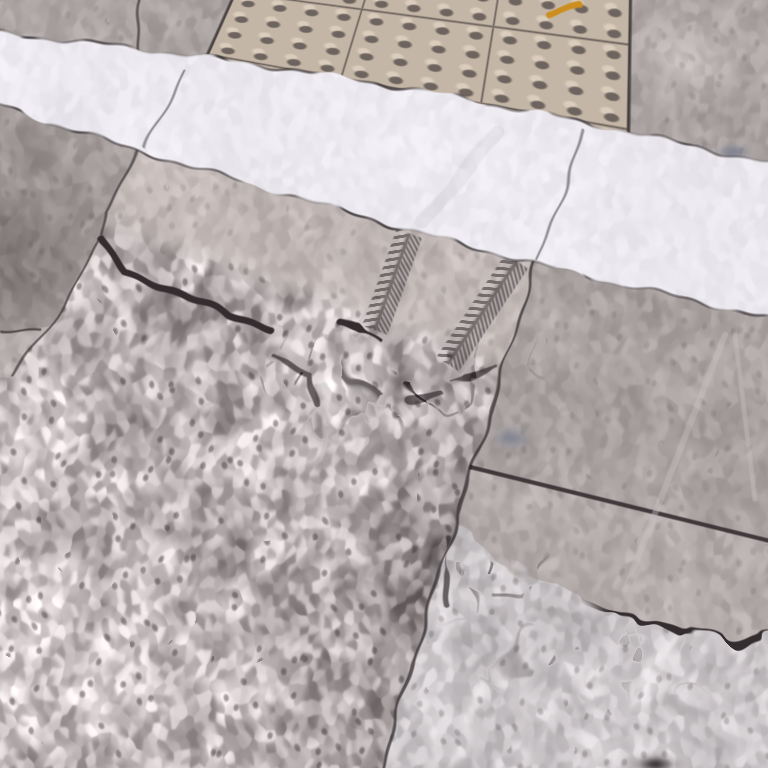
This texture is drawn by a Shadertoy shader. Its source:

```glsl
// Worn pavement from above: painted band, studded tiles, broken slabs, cracks
// and tyre prints. Curves split the regions; cellular noise gives the grit and
// layered sines bend the cracks.

const vec3 GROUND = vec3(.735, .705, .707);
const vec3 SLAB = vec3(.755, .72, .712);
const vec3 GREY = vec3(.665, .637, .63);
const vec3 PALE = vec3(.79, .77, .78);
const vec3 PAINT = vec3(.925, .917, .94);
const vec3 TILE = vec3(.77, .715, .65);
const vec3 DARK = vec3(.2, .175, .185);
const vec3 LEAF = vec3(.8, .56, .12);
const vec3 STAIN = vec3(.45, .47, .55);
const float SOFT = .0016; // edge softness in canvas units
const float GRIT = .34;   // strength of the fine noise

// Crack segments: start, end; the first four form the main fracture
const vec4 CRACKS[11] = vec4[](vec4(.135, .315, .165, .355), vec4(.165, .355, .24, .384),
  vec4(.24, .384, .295, .412), vec4(.295, .412, .35, .426), vec4(.44, .423, .465, .424),
  vec4(.465, .424, .495, .441), vec4(.36, .46, .405, .49), vec4(.405, .49, .41, .53),
  vec4(.53, .521, .575, .515), vec4(.59, .5, .65, .475), vec4(.585, .79, .58, .705));

vec2 hash2(vec2 c) {
  return fract(sin(c * mat2(127.1, 311.7, 269.5, 183.3)) * 43758.5);
}

// x: distance to the nearest cell point, y: smooth blend of cell values
vec2 cells(vec2 p) {
  vec2 id = floor(p), f = fract(p);
  float nearest = 4., sum = 0., total = 0.;
  for (int k = 0; k < 9; k++) {
    vec2 o = vec2(k % 3, k / 3) - 1., r = o + hash2(id + o) - f;
    float d = dot(r, r), w = exp(-6. * d);
    nearest = min(nearest, d);
    sum += w * hash2(id + o + 57.).x;
    total += w;
  }
  return vec2(sqrt(nearest), sum / total);
}

float edge(float d) { return smoothstep(-SOFT, SOFT, d); }

// Segment from s.xy to s.zw with half width w
float stroke(vec2 p, vec4 s, float w) {
  vec2 d = s.zw - s.xy, r = p - s.xy;
  return edge(w - length(r - d * clamp(dot(r, d) / dot(d, d), 0., 1.)));
}

// Soft ellipse: centre, radii
float blob(vec2 p, vec4 e) {
  p = (p - e.xy) / e.zw;
  return exp(-2. * dot(p, p));
}

void ink(inout vec3 col, vec3 tint, float k) { col = mix(col, tint, clamp(k, 0., 1.)); }

// Tyre print: slanted teeth on one half, fine hatch on the other
float tread(vec2 p, vec4 s) {
  vec2 d = normalize(s.zw - s.xy), r = p - s.xy;
  float along = dot(r, d), side = r.x * d.y - r.y * d.x;
  float band = edge(.0175 - abs(side)) * edge(along) * edge(length(s.zw - s.xy) - along);
  float teeth = .8 * smoothstep(-.1, .5, sin(along * 600. + side * 330.));
  float hatch = .5 + .3 * sin(along * 900. - side * 800.);
  return band * max(mix(teeth, hatch, edge(side)), .8 * exp(-side * side * 1e5));
}

// Studded tiles: g.x counts columns, g.y counts rows
void tactile(inout vec3 col, vec2 p, float mask) {
  float s = (p.x - .302 + .45 * p.y) / (.173 + .145 * p.y);
  vec2 g = vec2(s, (p.y + .05 - p.x * .132) / (.085 + .0085 * s));
  vec2 seam = abs(fract(g + .5) - .5) * vec2(.18, .1), c = fract(g * 4.) - .5;
  vec3 tile = TILE + .09 * smoothstep(.25, .1, length(c + vec2(.09, .2)));
  ink(tile, DARK, .6 * smoothstep(.26, .14, length(c - vec2(.04, .08)))
    + .6 * edge(.0012 - min(seam.x, seam.y)));
  ink(col, tile, mask * edge(s) * edge(3. - s));
  ink(col, DARK, .75 * mask * edge(.002 - min(abs(s), abs(s - 3.)) * .17));
}

void mainImage(out vec4 fragColor, in vec2 fragCoord) {
  // Canvas units with y running down; q is bent
  vec2 p = vec2(fragCoord.x, iResolution.y - fragCoord.y) / iResolution.y;
  vec2 q = p + .003 * sin(p.yx * 43. + vec2(0, 2)) + .0016 * sin(p.yx * 111. + p * 37.);
  vec2 lumps = cells(q * vec2(36, 28));
  float broad = cells(p * 8.).y - .5, mid = lumps.y - .5, fine = cells(q * vec2(98, 74)).y - .5;

  // Boundaries
  float paintTop = q.y - .043 - q.x * (.1 + .069 * q.x);
  float paintLow = q.y - .137 - q.x * (.335 - .058 * q.x);
  float leftX = q.x - .182 + .047 * clamp((q.y - .195) / .085, 0., 1.) + .66 * max(q.y - .313, 0.);
  float rightX = q.x - .697 + .3085 * (q.y - .345), u = 1. - q.x;
  float paleTop = q.y - .831 + .84 * u * u - .025 * mid;
  float joint = p.y - .457 - p.x * .2468;
  float right = edge(rightX), left = edge(-leftX) * edge(.492 - p.y);
  float upper = smoothstep(.02, -.02, q.y - .24 - .36 * q.x);
  float pale = right * edge(paleTop), above = edge(-paintTop);

  // Slabs and their roughness
  vec3 col = GROUND + .05 * blob(p, vec4(.1, .72, .3, .3))
    - .13 * smoothstep(-.17, 0., rightX) * smoothstep(.45, .68, p.y);
  ink(col, SLAB, upper);
  ink(col, GREY - .03 - .12 * blob(p, vec4(.02, .33, .13, .13)) + .1 * edge(p.y - .434 + .14 * p.x), left);
  ink(col, GREY + .03 * edge(joint), right);
  ink(col, PALE, pale);
  ink(col, GREY + .01 + .1 * blob(p, vec4(.89, .08, .06, .05)), above);
  float rough = mix(1., .3, max(max(upper, left), max(right, above))) + .22 * pale;
  col += rough * (GRIT * fine + .22 * mid + .12 * broad);
  ink(col, DARK, .45 * rough * smoothstep(.2, .05, lumps.x) * step(0., mid));

  // Joints, cracks and rubble
  float dark = .65 * edge(.0018 - abs(leftX)) * edge(.49 - p.y)
    + .75 * stroke(q, vec4(0, .434, .05, .427), .0015) + .75 * edge(.002 + .002 * mid - abs(rightX))
    + right * (.9 * edge(.0028 - abs(joint)) + smoothstep(.75, .8, p.x) * edge(.0035 + .009 * mid - abs(paleTop)));
  for (int i = 0; i < 11; i++)
    dark = max(dark, stroke(q, CRACKS[i], i < 4 ? .0045 : .003 + .006 * mid) * (i < 6 ? 1. : .7));
  float veins = edge(.0025 - .03 * abs(cells(q * vec2(24, 21)).y - .5)) * smoothstep(-.02, .15, fine + mid);
  dark += veins * (.75 * blob(p, vec4(.5, .5, .22, .08)) + .6 * blob(p, vec4(.65, .75, .1, .06))
    + .4 * blob(p, vec4(.75, .86, .2, .06))) + .5 * blob(q, vec4(.523, .495, .022, .02));
  ink(col, DARK, dark);

  // Tyre prints, chalk lines, stains and leaf
  ink(col, DARK, .7 * (tread(p, vec4(.533, .304, .488, .43)) + tread(p, vec4(.673, .34, .583, .474))));
  ink(col, PALE, .4 * (stroke(p, vec4(.944, .436, .814, .768), .004) + stroke(p, vec4(.957, .436, .983, .65), .003)));
  ink(col, STAIN, .7 * blob(p, vec4(.666, .571, .024, .015)) + .7 * blob(p, vec4(.955, .198, .023, .012)));
  ink(col, DARK, .9 * blob(p, vec4(.853, .995, .028, .013)));
  tactile(col, p, above);
  ink(col, LEAF, stroke(q, vec4(.717, .021, .755, .007), .004));

  // Painted band with seams and a faint streak
  vec3 paint = PAINT + .035 * broad + .05 * fine - .045 * stroke(q, vec4(.65, .17, .55, .29), .009);
  ink(paint, DARK, .5 * (stroke(q, vec4(.238, .09, .19, .19), .0015) + stroke(q, vec4(.762, .17, .702, .34), .0015)));
  ink(col, paint, edge(paintTop) * edge(-paintLow));
  ink(col, DARK, (.35 + 1.2 * mid) * edge(.0017 - min(abs(paintTop), abs(paintLow))));
  fragColor = vec4(col, 1.);
}
```
